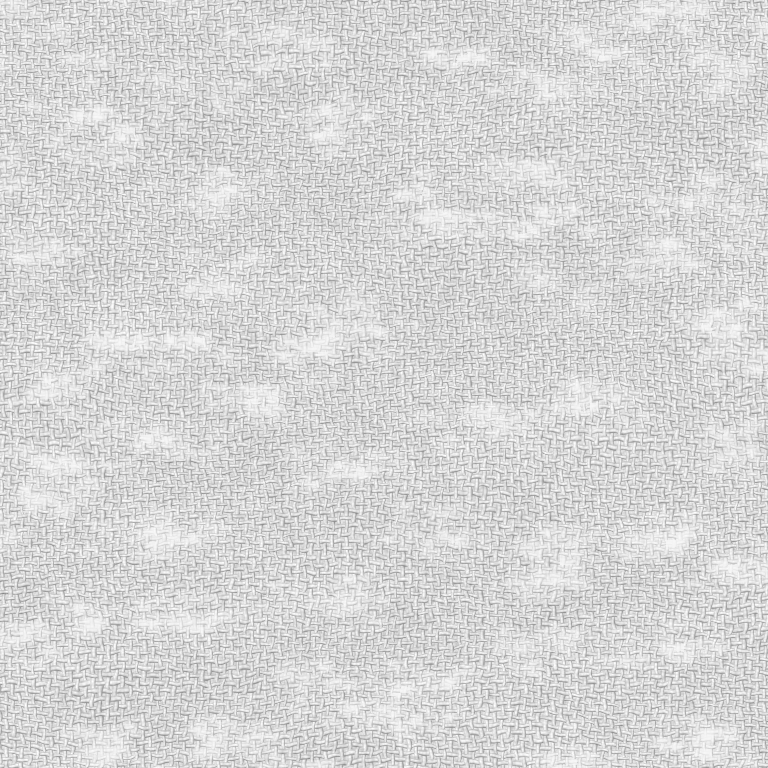
Give the GLSL for this texture, as a three.js fragment shader.

```glsl
varying vec2 vUv;

const vec2 THREADS = vec2(106.0, 109.0);
const float GAP_TONE = 0.865;
const float CORE_TONE = 0.905;
const float BLEACHED_TONE = 0.97;

float hash(vec2 p) {
  vec3 q = fract(vec3(p.xyx) * 0.1031);
  q += dot(q, q.yzx + 33.33);
  return fract((q.x + q.y) * q.z);
}

// Distance to the nearest scattered point
float cellular(vec2 p) {
  vec2 cell = floor(p);
  float nearest = 2.0;
  for (int y = -1; y <= 1; y++) {
    for (int x = -1; x <= 1; x++) {
      vec2 id = cell + vec2(float(x), float(y));
      vec2 point = id + vec2(hash(id + 7.0), hash(id + 61.0));
      nearest = min(nearest, distance(p, point));
    }
  }
  return nearest;
}

float waves(vec2 p) {
  return 0.5 * sin(p.x + 1.6 * sin(p.y * 0.7))
       + 0.3 * sin(p.y * 1.9 - p.x * 1.3 + 2.0)
       + 0.2 * sin(p.x * 3.7 + p.y * 2.3 + 4.0);
}

// One yarn: x is its tone, y its coverage
vec2 yarn(float across, float along, float id, float seed, float contrast) {
  float phase = 6.283 * hash(vec2(id, seed));
  float drift = 0.09 * sin(along * 1.3 + phase) + 0.06 * sin(along * 2.9 + phase * 3.0);
  float halfWidth = 0.21 + 0.08 * hash(vec2(id, seed + 9.0)) + 0.04 * sin(along * 1.9 + phase * 2.0);
  float t = (across - drift) / halfWidth;
  float edge = smoothstep(0.25, 0.95, abs(t));
  float tone = CORE_TONE - contrast * edge + 0.075 * clamp(t, -1.0, 1.0);
  float cover = 1.0 - smoothstep(0.95, 1.5, abs(t));
  return vec2(tone, cover);
}

// Plain weave: warp and weft take turns on top
float weave(vec2 p) {
  vec2 id = floor(p);
  vec2 f = fract(p) - 0.5;
  vec2 weft = yarn(f.y, p.x, id.y, 3.0, 0.19);
  vec2 warp = yarn(-f.x, p.y, id.x, 17.0, 0.155);
  float weftOnTop = step(0.5, mod(id.x + id.y, 2.0));
  vec2 under = mix(weft, warp, weftOnTop);
  vec2 over = mix(warp, weft, weftOnTop);
  float tone = mix(GAP_TONE, under.x, under.y);
  return mix(tone, over.x, over.y);
}

// Pale streaks, longer across than up
float bleaching(vec2 uv) {
  float spread = 0.5 * cellular(uv * vec2(5.0, 11.0))
               + 0.3 * cellular(uv * vec2(15.0, 31.0) + 20.0)
               + 0.2 * cellular(uv * vec2(42.0, 63.0) + 50.0);
  return smoothstep(0.57, 0.86, 1.0 - spread);
}

void main() {
  // Slack in the cloth
  vec2 slack = vec2(0.6 * waves(vUv.yx * vec2(9.0, 6.0) + 3.0),
                    1.1 * waves(vUv * vec2(7.0, 10.0)));
  slack += 0.13 * vec2(waves(vUv * 75.0), waves(vUv.yx * 83.0));
  vec2 p = vUv * THREADS + slack;

  float tone = weave(p);

  // Fibres and uneven dye
  tone += 0.14 * (0.45 - cellular(p * vec2(1.9, 2.3)));
  tone += 0.05 * (hash(floor(p)) - 0.5);
  tone += 0.012 * waves(vUv * vec2(8.0, 23.0) + 1.0);

  // Worn yarn catches the light in patches
  float fleck = 0.35 + 0.6 * hash(floor(p * vec2(0.7, 1.0)) + 90.0);
  tone = mix(tone, BLEACHED_TONE, bleaching(vUv) * fleck);

  gl_FragColor = vec4(vec3(clamp(tone, 0.0, 1.0)), 1.0);
}
```
